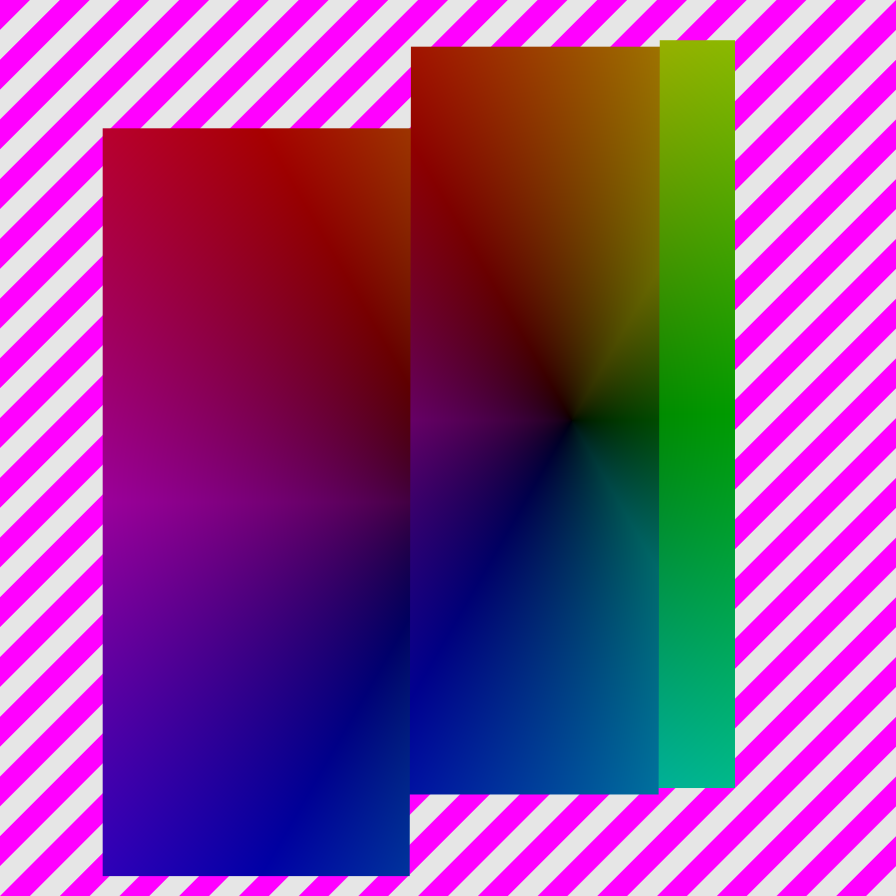
Give the GLSL for this background, as a WebGL 1 fragment shader.

```glsl
precision highp float;
// A square colour wheel cut into three shifted slices over diagonal stripes.

uniform vec2 u_resolution;

#define STRIPE_COUNT 15.0
#define WHEEL_HALF 0.4173
#define RIM_VALUE 0.61
#define LEFT_CENTER vec2(0.5319, 0.4395)
#define MIDDLE_CENTER vec2(0.6382, 0.5306)
#define RIGHT_CENTER vec2(0.4030, 0.5378)
#define LEFT_SEAM 0.4580
#define RIGHT_SEAM 0.7357
#define SEAM_TILT 0.0015
#define STRIPE_COLOR vec3(1.0, 0.0, 1.0)
#define PAPER_COLOR vec3(0.9)

const float TAU = 6.2831853;

// Antialiased step: 1 where the signed distance d is positive.
float cover(float d, float pixel) {
  return clamp(d / pixel + 0.5, 0.0, 1.0);
}

vec3 stripes(vec2 p, float pixel) {
  float phase = (p.x - p.y) * STRIPE_COUNT;
  float fromMiddle = abs(fract(phase + 0.25) - 0.5);
  float band = cover(0.25 - fromMiddle, pixel * STRIPE_COUNT * 1.414);
  return mix(PAPER_COLOR, STRIPE_COLOR, band);
}

// Hue follows the angle (green to the right), value the root of the radius.
vec3 wheelColor(vec2 q) {
  float angle = atan(q.y, q.x + 1e-6);
  float sextant = 2.0 - 6.0 * angle / TAU;
  vec3 hue = clamp(abs(mod(sextant + vec3(0.0, 4.0, 2.0), 6.0) - 3.0) - 1.0, 0.0, 1.0);
  return hue * min(RIM_VALUE * sqrt(length(q) / WHEEL_HALF), 1.0);
}

// The square wheel at a given centre, laid over the backdrop.
vec3 wheelOver(vec3 backdrop, vec2 p, vec2 center, float pixel) {
  vec2 q = p - center;
  vec2 inside = WHEEL_HALF - abs(q);
  float mask = cover(inside.x, pixel) * cover(inside.y, pixel);
  return mix(backdrop, wheelColor(q), mask);
}

void main() {
  vec2 p = gl_FragCoord.xy / u_resolution.y;
  float pixel = 1.0 / u_resolution.y;
  vec3 backdrop = stripes(p, pixel);

  // Each slice shows its own shifted copy of the wheel.
  vec3 left = wheelOver(backdrop, p, LEFT_CENTER, pixel);
  vec3 middle = wheelOver(backdrop, p, MIDDLE_CENTER, pixel);
  vec3 right = wheelOver(backdrop, p, RIGHT_CENTER, pixel);

  // The seams lean very slightly.
  float seamX = p.x - SEAM_TILT * (p.y - 0.534);
  vec3 color = mix(left, middle, cover(seamX - LEFT_SEAM, pixel));
  color = mix(color, right, cover(seamX - RIGHT_SEAM, pixel));

  gl_FragColor = vec4(color, 1.0);
}
```
